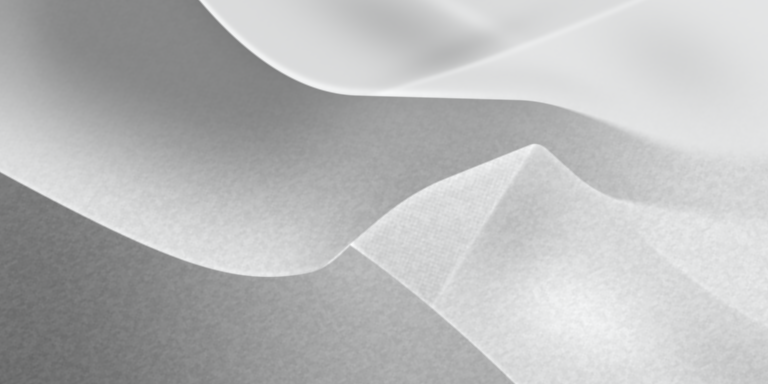
This texture is drawn by a WebGL 2 fragment shader. Its source:

```glsl
#version 300 es
precision highp float;
// Draws pale folded cloth: a shaded bowl, a hanging upper sheet, a dark
// lower sheet and a peaked front sheet. Each edge is a height curve over x;
// layers are shaded by distance to those curves, then given a woven grain.
uniform vec2 u_resolution;
out vec4 fragColor;

float hash(vec2 p) {
  return fract(sin(dot(p, vec2(127.1, 311.7))) * 43758.5453);
}

float noise(vec2 p) {
  vec2 i = floor(p), f = fract(p);
  f = f * f * (3.0 - 2.0 * f);
  return mix(mix(hash(i), hash(i + vec2(1, 0)), f.x),
             mix(hash(i + vec2(0, 1)), hash(i + vec2(1, 1)), f.x), f.y);
}

float smoothMin(float a, float b, float k) {
  float h = max(k - abs(a - b), 0.0) / k;
  return min(a, b) - h * h * k * 0.25;
}

// Coverage where d > 0, with at least one pixel of softness
float cover(float d, float soft) {
  float w = max(soft, fwidth(d));
  return smoothstep(-w, w, d);
}

float glow(float d, float width) {
  return exp(-d * d / (width * width));
}

// Soft elliptical patch, tilted by an angle
float patchLight(vec2 p, vec2 center, vec2 size, float angle) {
  float c = cos(angle), s = sin(angle);
  vec2 q = mat2(c, -s, s, c) * (p - center) / size;
  return exp(-dot(q, q));
}

float bowlRim(float x) {
  return 0.279 + 0.591 * (sqrt((x - 0.7) * (x - 0.7) + 0.09) - 0.3);
}

float upperHem(float x) {
  float curl = max(0.93 - x, 0.0);
  return 0.752 - 0.028 * (min(x, 1.5) - 0.9) + 1.4 * curl * curl
       - 0.145 * smoothstep(1.35, 1.9, x);
}

float peakTop(float x) {
  float left = smoothMin(0.364 + 0.85 * (x - 0.911), 0.498 + 0.4 * (x - 1.068), 0.04);
  float right = -smoothMin(0.9 * (x - 1.406) - 0.628, 0.16 * (x - 1.5625) - 0.488, 0.05);
  return smoothMin(left, right, 0.03);
}

void main() {
  vec2 p = gl_FragCoord.xy / u_resolution.y;
  p.x *= 2.0 * u_resolution.y / u_resolution.x;

  // Edges as signed heights
  float lip = max(p.x - 0.8, 0.0);
  float rim = bowlRim(p.x) + 3.5 * lip * lip;
  float run = p.x - 0.911;
  float diagonal = 0.362 - 0.7 * run - 0.33 * run * run;
  float hemD = p.y - upperHem(p.x);
  float topD = peakTop(p.x) - p.y;
  float lowerD = min(rim, diagonal) - p.y;

  // Bowl: bright at the rim, dark toward the upper left
  float rise = p.y - bowlRim(p.x);
  float bowl = mix(0.87, 0.53, smoothstep(0.0, 0.46, rise));
  bowl = mix(bowl, 0.65 + 0.19 * smoothstep(1.2, 1.95, p.x), smoothstep(0.65, 1.1, p.x));
  bowl += 0.09 * patchLight(p, vec2(0.0, 0.98), vec2(0.1, 0.2), 0.3);
  bowl -= 0.04 * exp(-abs(hemD) * 18.0) * (1.0 - smoothstep(1.3, 1.8, p.x));
  float shade = bowl;

  // Upper sheet with an inner fold
  float along = p.x - 0.964;
  float foldD = p.y - (0.753 + 0.27 * along + 0.12 * along * along);
  float inner = 0.86 - 0.13 * patchLight(p, vec2(1.02, 0.94), vec2(0.26, 0.09), -0.45);
  inner -= 0.06 * patchLight(p, vec2(1.2, 0.87), vec2(0.2, 0.035), 0.4);
  inner += 0.05 * patchLight(p, vec2(1.2, 0.97), vec2(0.16, 0.025), -0.5);
  float outer = 0.895 - 0.06 * patchLight(p, vec2(1.76, 0.84), vec2(0.2, 0.11), -0.5);
  outer -= 0.03 * glow(hemD - 0.06, 0.04) * (1.0 - smoothstep(1.4, 1.7, p.x));
  float upper = mix(outer, inner, cover(foldD, 0.008 + 0.02 * smoothstep(1.2, 1.6, p.x)));
  upper += 0.04 * glow(foldD, 0.01) * smoothstep(0.95, 1.1, p.x);
  upper += 0.09 * glow(hemD - 0.008, 0.012) * (1.0 - smoothstep(0.8, 1.5, p.x));
  shade = mix(shade, upper, cover(hemD, 0.003 + 0.035 * smoothstep(1.4, 1.95, p.x)));

  // Front sheet: woven left panel, broad right slope and a far crease
  float panelD = 1.135 + 0.64 * (p.y - 0.22) - p.x;
  float panel = 0.81 + 0.06 * smoothstep(0.2, 0.6, p.y) + 0.05 * glow(topD, 0.025);
  float slope = 0.85 - 0.1 * patchLight(p, vec2(1.33, 0.4), vec2(0.12, 0.2), -0.5);
  slope += 0.09 * patchLight(p, vec2(1.52, 0.18), vec2(0.26, 0.11), -0.4);
  slope -= 0.07 * patchLight(p, vec2(1.95, 0.03), vec2(0.28, 0.1), -0.4);
  float far = p.x - 1.59;
  float creaseD = p.y - (0.466 - 1.02 * far + 0.62 * far * far);
  float farSide = smoothstep(1.58, 1.75, p.x);
  slope += farSide * (0.035 * cover(creaseD, 0.012) + 0.03 * glow(creaseD, 0.008));
  slope += 0.04 * glow(topD, 0.02) * (1.0 - farSide);
  float front = mix(slope, panel, cover(panelD, 0.006));
  front += 0.04 * glow(panelD, 0.009) * smoothstep(0.18, 0.26, p.y);
  front += 0.06 * glow(p.y - diagonal, 0.012);
  float frontMask = cover(topD, 0.003 + 0.02 * smoothstep(1.5, 1.9, p.x));
  shade = mix(shade, front, frontMask);

  // Lower sheet in shadow
  float lower = 0.43 + 0.25 * smoothstep(0.0, 1.15, p.x) + 0.1 * p.y;
  lower += 0.03 * patchLight(p, vec2(0.92, 0.3), vec2(0.15, 0.1), -0.6);
  float lowerMask = cover(lowerD, 0.002);
  shade = mix(shade, lower, lowerMask);
  shade += 0.04 * glow(lowerD + 0.006, 0.007) * (1.0 - smoothstep(0.9, 1.0, p.x));

  // Grain and fine weave, weaker on the blurred upper sheet
  vec2 grainP = mat2(0.9, -0.44, 0.44, 0.9) * p;
  float grain = noise(grainP * vec2(95, 130)) + 0.6 * noise(grainP * 190.0) - 0.8;
  float weave = sin(grainP.x * 420.0) * sin(grainP.y * 420.0);
  float sharp = 1.0 - smoothstep(0.35, 0.75, p.y - 0.1 * p.x);
  shade += grain * (0.012 + 0.035 * sharp) * (1.0 - 0.8 * cover(hemD, 0.03));
  shade += 0.012 * weave * frontMask * cover(panelD, 0.01) * (1.0 - lowerMask);

  fragColor = vec4(shade * vec3(0.996, 1.0, 1.002), 1.0);
}
```
